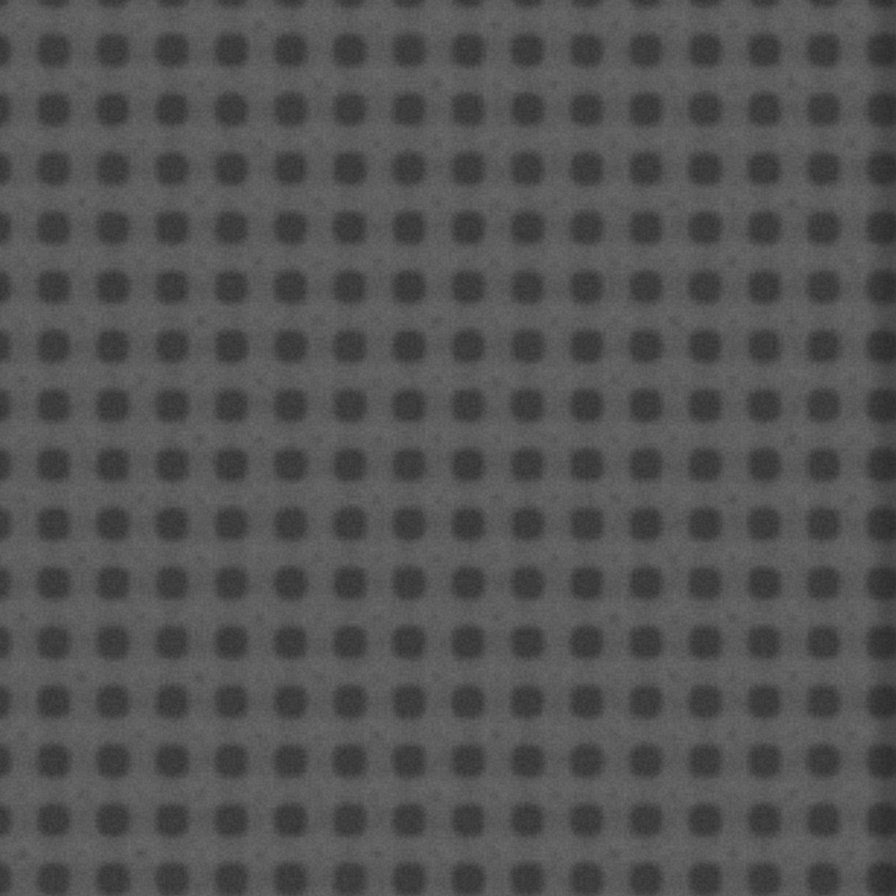
A Shadertoy shader for this pattern:

```glsl
// Soft dark rounded squares on a grey woven grid, with faint knots between them and fine grain.
#define REPEATS 15.13
#define FIRST_DOT vec2(0.0600, 0.0562)
#define DOT_INNER 0.17
#define DOT_OUTER 0.37
#define DOT_GREY 0.238
#define CLOTH_GREY 0.338
#define CROSSING_LIFT 0.040
#define KNOT_DEPTH 0.052
#define MOTTLE 0.022
#define GRAIN 0.045
#define EDGE_SHADE 0.20

float hash(vec2 p) {
    vec3 q = fract(p.xyx * 0.1031);
    q += dot(q, q.yzx + 33.33);
    return fract((q.x + q.y) * q.z);
}

vec2 gradient(vec2 cell) {
    float angle = 6.2832 * hash(cell);
    return vec2(cos(angle), sin(angle));
}

float gradientNoise(vec2 p) {
    vec2 i = floor(p), f = fract(p);
    vec2 u = f * f * f * (f * (f * 6.0 - 15.0) + 10.0);
    vec2 e = vec2(1.0, 0.0);
    float low = mix(dot(gradient(i), f), dot(gradient(i + e), f - e), u.x);
    float high = mix(dot(gradient(i + e.yx), f - e.yx), dot(gradient(i + e.xx), f - e.xx), u.x);
    return mix(low, high, u.y);
}

float softSpot(vec2 p, float radius) {
    return exp(-dot(p, p) / (radius * radius));
}

// Rounded-square distance, between a circle and a box
float squircle(vec2 p) {
    vec2 q = p * p;
    return pow(dot(q, q), 0.25);
}

void mainImage(out vec4 fragColor, in vec2 fragCoord) {
    vec2 uv = fragCoord / iResolution.xy;
    uv.y = 1.0 - uv.y;
    vec2 grid = (uv - FIRST_DOT) * REPEATS;

    // Dark squares, each slightly different in depth
    vec2 dotId = floor(grid + 0.5);
    vec2 local = grid - dotId;
    float reach = mix(length(local), squircle(local), 0.6);
    float dotMask = 1.0 - smoothstep(DOT_INNER, DOT_OUTER, reach);
    float dotGrey = DOT_GREY + 0.008 * (hash(dotId + 40.0) - 0.5);

    // Lighter crossings with a faint knot, stronger in every other cell
    vec2 knotId = floor(grid);
    vec2 corner = grid - knotId - 0.5;
    vec2 knot = corner - vec2(-0.03, 0.07);
    float parity = mod(knotId.x + knotId.y, 2.0);
    float strength = mix(1.0, 0.65, parity) * (0.85 + 0.3 * hash(knotId + 80.0));
    float arms = softSpot(vec2(knot.x + knot.y, 3.0 * (knot.x - knot.y)), 0.28)
               + softSpot(vec2(knot.x - knot.y, 3.0 * (knot.x + knot.y)), 0.28);

    float grey = CLOTH_GREY + CROSSING_LIFT * softSpot(corner, 0.36);
    grey += 0.012 * softSpot(vec2(0.0, corner.y), 0.2);
    grey -= KNOT_DEPTH * strength * (0.6 * softSpot(knot, 0.10) + 0.2 * arms);
    grey = mix(grey, dotGrey, dotMask);

    // Cloudy mottling and fine grain
    grey += MOTTLE * gradientNoise(grid * 4.3 + 70.0) * (1.0 - 0.7 * dotMask);
    grey += GRAIN * (gradientNoise(uv * 307.0 + 11.3) + 0.5 * gradientNoise(uv * 171.0 + 57.7));

    // Shadow along the right border
    grey *= 1.0 - EDGE_SHADE * smoothstep(0.965, 0.995, uv.x);

    fragColor = vec4(vec3(grey), 1.0);
}
```
